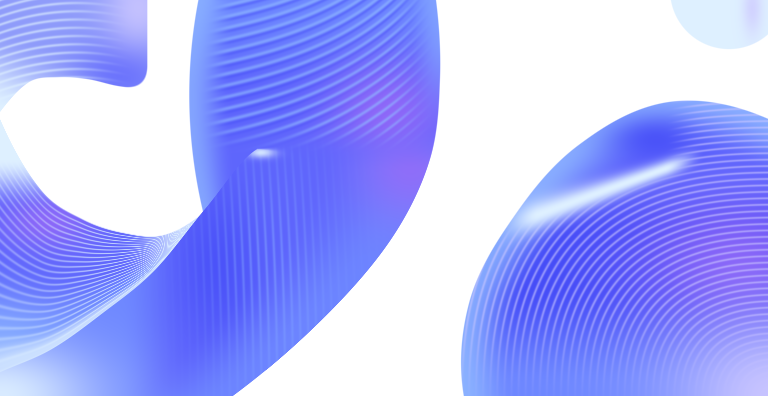
Reproduce this background procedurally as a WebGL 1 fragment shader.

```glsl
precision highp float;
// Draws glossy blue and violet ribbons with fine ridges on a white ground.
uniform vec2 u_resolution;

const vec3 ICE    = vec3(0.87, 0.94, 1.0);
const vec3 SKY    = vec3(0.56, 0.72, 1.0);
const vec3 AZURE  = vec3(0.43, 0.53, 1.0);
const vec3 BLUE   = vec3(0.37, 0.40, 0.99);
const vec3 DEEP   = vec3(0.27, 0.30, 0.97);
const vec3 VIOLET = vec3(0.59, 0.41, 0.97);
const vec3 LILAC  = vec3(0.80, 0.78, 1.0);
const float FAN_RIDGES   = 23.0;
const float CURL_RIDGES  = 34.0;
const float PANEL_RIDGES = 50.0;
const float DOME_RIDGES  = 56.0;
const float BLOB_RIDGES  = 48.0;
const vec2  DOME_CENTER  = vec2(1.742, 0.141);
const vec2  DROP_CENTER  = vec2(1.841, 1.025);
const float DROP_RADIUS  = 0.149;

// Cubic weights of four knots at offsets t.
vec4 knotWeight(vec4 t) {
  vec4 a = min(abs(t), 2.0);
  vec4 inner = (1.5 * a - 2.5) * a * a + 1.0;
  vec4 outer = ((2.5 - 0.5 * a) * a - 4.0) * a + 2.0;
  return mix(inner, outer, step(1.0, a));
}

// Smooth curve through eight knots; the end knots only steer the slope.
float spline(float t, vec4 a, vec4 b) {
  vec4 k = clamp(t, 1.0, 6.0) - vec4(0, 1, 2, 3);
  return dot(a, knotWeight(k)) + dot(b, knotWeight(k - 4.0));
}

float fill(float d, float soft) { return 1.0 - smoothstep(-soft, soft, d); }

// Soft elliptical glow at (x, y) with radii (w, h).
float spot(vec2 p, float x, float y, float w, float h) {
  vec2 d = (p - vec2(x, y)) / vec2(w, h);
  return exp(-dot(d, d));
}

float ridge(float phase) {
  float wave = 0.5 + 0.5 * cos(6.28318 * phase);
  return wave * wave * wave;
}

float smoothMax(float a, float b, float k) {
  float h = max(k - abs(a - b), 0.0) / k;
  return max(a, b) + 0.25 * h * h * k;
}

// Rounded blob in the upper left corner.
vec3 blobColor(vec2 p) {
  vec3 c = mix(ICE, vec3(0.56, 0.61, 0.98), smoothstep(0.72, 0.93, p.y + 0.35 * p.x));
  c = mix(c, BLUE, 0.85 * spot(p, 0.31, 0.82, 0.12, 0.09));
  c = mix(c, LILAC, 0.85 * spot(p, 0.35, 0.98, 0.09, 0.11));
  float lines = ridge(BLOB_RIDGES * (p.y - 0.35 * p.x + 0.9 * p.x * p.x));
  return mix(c, ICE, 0.6 * lines * (1.0 - smoothstep(0.12, 0.34, p.x)));
}

// Converging ridges; v runs from the fold to the hole.
vec3 fanColor(vec2 p, float v) {
  vec3 c = mix(AZURE, BLUE, smoothstep(0.1, 0.5, v));
  c = mix(c, VIOLET, 0.8 * spot(p, 0.12, 0.44, 0.12, 0.07));
  c = mix(c, ICE, smoothstep(0.47, 0.60, p.y));
  c = mix(c, SKY, 0.7 * spot(p, 0.0, 0.14, 0.22, 0.11));
  c = mix(c, ICE, 0.85 * smoothstep(0.30, 0.47, p.x));
  c = mix(c, ICE, ridge(FAN_RIDGES * v) * (0.35 + 0.45 * smoothstep(0.05, 0.35, p.x)));
  return mix(c, ICE, 0.8 * (1.0 - smoothstep(0.02, 0.16, v)));
}

// Upper curl; s runs from its left edge to its right edge.
vec3 curlColor(vec2 p, float s) {
  vec3 c = mix(BLUE, AZURE, smoothstep(0.75, 1.0, p.y));
  float phase = CURL_RIDGES * (p.y - 0.13 * s - 0.19 * s * s * s);
  float body = smoothstep(0.04, 0.16, s) * (1.0 - smoothstep(0.78, 0.99, s));
  body *= smoothstep(0.61, 0.70, p.y);
  c = mix(c, DEEP, 0.45 * body * ridge(phase + 0.3));
  c = mix(c, VIOLET, 0.85 * spot(p, 0.98, 0.72, 0.15, 0.13));
  c = mix(c, SKY, 0.6 * body * ridge(phase));
  c = mix(c, SKY, 0.75 * (1.0 - smoothstep(0.0, 0.17, s)));
  return mix(c, SKY, 0.5 * smoothstep(0.88, 1.0, s) * smoothstep(0.65, 0.9, p.y));
}

// Front panel; inset is the gap to its right edge.
vec3 panelColor(vec2 p, float inset) {
  vec3 c = mix(AZURE, BLUE, smoothstep(0.30, 0.48, p.x));
  c = mix(c, DEEP, 0.75 * spot(p, 0.55, 0.33, 0.11, 0.20));
  c = mix(c, AZURE, 0.9 * (1.0 - smoothstep(0.02, 0.28, inset)));
  c = mix(c, VIOLET, 0.8 * spot(p, 1.04, 0.58, 0.14, 0.14));
  c = mix(c, ICE, 0.95 * spot(p, 0.0, 0.0, 0.25, 0.14));
  float lines = ridge(PANEL_RIDGES * (p.x + 0.06 * p.y * p.y));
  c = mix(c, SKY, 0.4 * lines * spot(p, 0.67, 0.33, 0.15, 0.27));
  return mix(c, ICE, 0.9 * spot(p, 0.66, 0.615, 0.035, 0.014));
}

// Ridged dome; rim is the signed distance to its outline.
vec3 domeColor(vec2 p, float rim) {
  vec3 c = mix(AZURE, DEEP, smoothstep(0.02, 0.28, p.y));
  c = mix(c, BLUE, smoothstep(0.40, 0.55, p.y));
  c = mix(c, VIOLET, 0.8 * spot(p, 1.86, 0.34, 0.24, 0.16));
  c = mix(c, LILAC, 0.95 * spot(p, 1.96, 0.0, 0.27, 0.20));
  c = mix(c, SKY, 0.85 * smoothstep(-0.13, 0.0, rim));
  c = mix(c, DEEP, 0.85 * spot(p, 1.65, 0.65, 0.12, 0.06));
  float band = p.y - 0.455 - 0.36 * (p.x - 1.35);
  float crown = smoothstep(1.68, 1.78, p.x);
  vec2 q = pow(abs(p - vec2(1.97, -0.02)) * vec2(1.0, 1.1), vec2(2.5));
  float lines = ridge(DOME_RIDGES * pow(q.x + q.y, 0.4));
  float ridged = max(crown, 1.0 - smoothstep(-0.05, 0.0, band));
  c = mix(c, LILAC, 0.55 * lines * ridged * smoothstep(-0.05, 0.25, p.y));
  float sheen = band / mix(0.04, 0.022, smoothstep(1.3, 1.7, p.x));
  return mix(c, ICE, exp(-sheen * sheen) * smoothstep(1.25, 1.36, p.x) * (1.0 - crown));
}

void main() {
  vec2 p = gl_FragCoord.xy / u_resolution.y;
  float px = 0.8 / u_resolution.y;
  // Outlines
  float roof = spline(p.x / 0.0742 + 1.0, vec4(0.60, 0.717, 0.793, 0.805), vec4(0.80, 0.783, 0.775, 0.77));
  float hole = spline(p.x / 0.104 + 1.0, vec4(1.0, 0.70, 0.52, 0.447), vec4(0.412, 0.407, 0.47, 0.60));
  float fold = spline(p.x / 0.13 + 1.0, vec4(0.0, 0.06, 0.118, 0.21), vec4(0.317, 0.475, 0.624, 0.63));
  float right = spline(p.y / 0.2 + 1.0, vec4(0.28, 0.588, 0.82, 0.99), vec4(1.086, 1.111, 1.101, 1.06));
  float left = 0.478 + 0.4 * (p.y - 0.76) * (p.y - 0.76);
  // Ribbon, back to front
  vec3 color = mix(vec3(1), blobColor(p), fill(smoothMax(roof - p.y, p.x - 0.372, 0.06), px));
  float v = (p.y - fold) / max(hole - fold, 0.01);
  color = mix(color, fanColor(p, v), fill(max(p.y - hole, p.x - 0.515), px));
  float s = (p.x - left) / (right - left);
  color = mix(color, curlColor(p, s), fill(max(left - p.x, p.x - right), px));
  float blur = mix(px, 0.06, smoothstep(0.64, 0.90, p.x));
  color = mix(color, panelColor(p, right - p.x), fill(p.y - fold, blur) * fill(p.x - right, px));
  // Dome: radius varies with the angle from straight up
  vec2 d = p - DOME_CENTER;
  float turn = (atan(-d.x, d.y) + 0.8) / 0.44;
  float rim = length(d) - spline(turn, vec4(0.57, 0.592, 0.604, 0.567), vec4(0.543, 0.565, 0.589, 0.60));
  color = mix(color, domeColor(p, rim), fill(rim, px));
  // Pale drop
  vec3 drop = mix(ICE, LILAC, 0.7 * spot(p, 1.90, 0.98, 0.025, 0.07));
  color = mix(color, drop, fill(length(p - DROP_CENTER) - DROP_RADIUS, px));
  gl_FragColor = vec4(color, 1.0);
}
```
